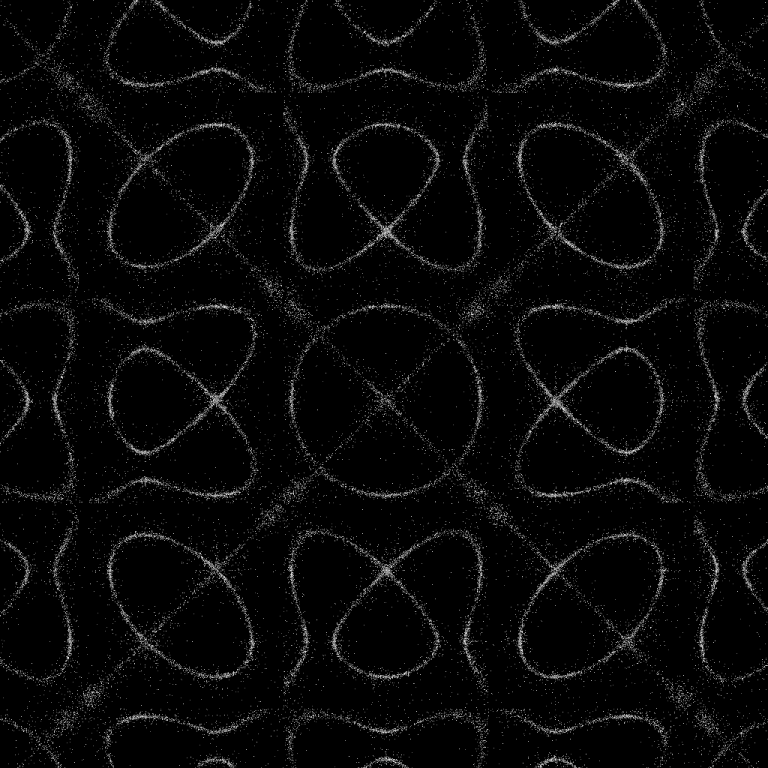
A WebGL 1 fragment shader for this pattern:

```glsl
precision highp float;
// Stippled white level curves of a mirrored wave lattice on black.
uniform vec2 u_resolution;

#define CENTER vec2(0.5026, 0.478)
#define PITCH 0.267        // lattice cell size, canvas units
#define GRID 1024.0        // dot sites across the canvas
#define LINE_WIDTH 0.008   // core half width, in cells
#define CORE_DENSITY 0.55
#define HALO_DENSITY 0.085
#define DUST_DENSITY 0.011
#define NODE_SPREAD 0.032  // extra width at lattice corners
#define NODE_RADIUS 0.15
#define SADDLE 0.173       // turning point of odd cells

vec2 hash2(vec2 p) {
  vec3 q = fract(p.xyx * vec3(0.1031, 0.1030, 0.0973));
  q += dot(q, q.yzx + 33.33);
  return fract((q.xx + q.yz) * q.zy);
}

float gradientNoise(vec2 p) {
  vec2 i = floor(p), f = fract(p);
  vec2 u = f * f * f * (f * (f * 6.0 - 15.0) + 10.0);
  vec2 e = vec2(0.0, 1.0);
  float a = dot(hash2(i) * 2.0 - 1.0, f);
  float b = dot(hash2(i + e.yx) * 2.0 - 1.0, f - e.yx);
  float c = dot(hash2(i + e) * 2.0 - 1.0, f - e);
  float d = dot(hash2(i + 1.0) * 2.0 - 1.0, f - 1.0);
  return mix(mix(a, b, u.x), mix(c, d, u.x), u.y);
}

// Height and slope of the wave: even cells are wells, odd cells are cubics.
vec2 wave(float x) {
  float cell = floor(x + 0.5);
  float t = x - cell;
  float flip = 1.0 - 2.0 * mod(floor(cell * 0.5), 2.0);
  float s = t / SADDLE;
  vec2 cubic = vec2(0.5 * s * (s * s - 3.0), 1.5 * (s * s - 1.0) / SADDLE);
  float w = 2.0 * t;
  float w2 = w * w;
  vec2 well = vec2(1.0 - 11.2 * w2 + 13.2 * w2 * w2,
                   2.0 * w * (52.8 * w2 - 22.4));
  return flip * mix(well, cubic, mod(cell, 2.0));
}

// Distance to the nearest turning line of the wave.
float turnLine(float x) {
  return min(x, abs(abs(x - 1.0) - SADDLE));
}

// Chance that a dot sits at a point of the canvas.
float dotChance(vec2 uv) {
  vec2 p = abs(uv - CENTER) / PITCH;

  // Approximate distance to the curve where both waves are equal.
  vec2 wx = wave(p.x), wy = wave(p.y);
  float dist = abs(wx.x - wy.x) / (length(vec2(wx.y, wy.y)) + 1.2);

  // Lines spread into clouds near lattice corners.
  vec2 edge = 0.5 - abs(p - floor(p + 0.5));
  float node = exp(-dot(edge, edge) / (NODE_RADIUS * NODE_RADIUS));
  float width = LINE_WIDTH + NODE_SPREAD * node;
  float skew = abs(p.x - p.y);
  vec2 fromBlob = (edge - 0.06) / 0.06;
  float blob = exp(-dot(fromBlob, fromBlob) - skew * skew / 0.005);

  // Curves are dense near turning lines, thin along the diagonals.
  float turn = min(turnLine(p.x), turnLine(p.y));
  float strength = 0.55 + 0.9 * exp(-turn * turn / 0.01);
  strength *= mix(0.45, 1.0, smoothstep(0.0, 0.06, skew));
  strength *= 1.0 - 0.5 * node;
  float clump = clamp(0.9 + 0.9 * gradientNoise(uv * 48.0), 0.3, 1.3);

  float core = strength * clump * exp(-dist * dist / (width * width));
  float halo = strength * exp(-dist / (0.025 + 0.05 * node));
  float band = exp(-edge.x / 0.1) + exp(-edge.y / 0.1);
  float dust = exp(-dist / 0.07) * (0.2 + band);
  float tick = turn / 0.004;
  float ticks = exp(-tick * tick - dist / 0.03);
  return CORE_DENSITY * core + HALO_DENSITY * halo + DUST_DENSITY * dust
       + 0.3 * ticks + 0.2 * blob;
}

void main() {
  // Average the fine dots under this pixel, weighted by overlap.
  vec2 span = GRID / u_resolution;
  vec2 low = (gl_FragCoord.xy - 0.5) * span;
  vec2 first = floor(low + 0.001);
  float light = 0.0, total = 0.0;
  for (int j = 0; j < 3; j++) {
    for (int i = 0; i < 3; i++) {
      vec2 site = first + vec2(float(i), float(j));
      vec2 overlap = max(min(low + span, site + 1.0) - max(low, site), 0.0);
      float weight = overlap.x * overlap.y;
      vec2 pick = hash2(site + 17.0);
      float tone = 0.4 + 0.6 * pick.y * pick.y;
      float lit = step(pick.x, dotChance((site + 0.5) / GRID));
      light += weight * lit * tone;
      total += weight;
    }
  }
  gl_FragColor = vec4(vec3(light / total), 1.0);
}
```
